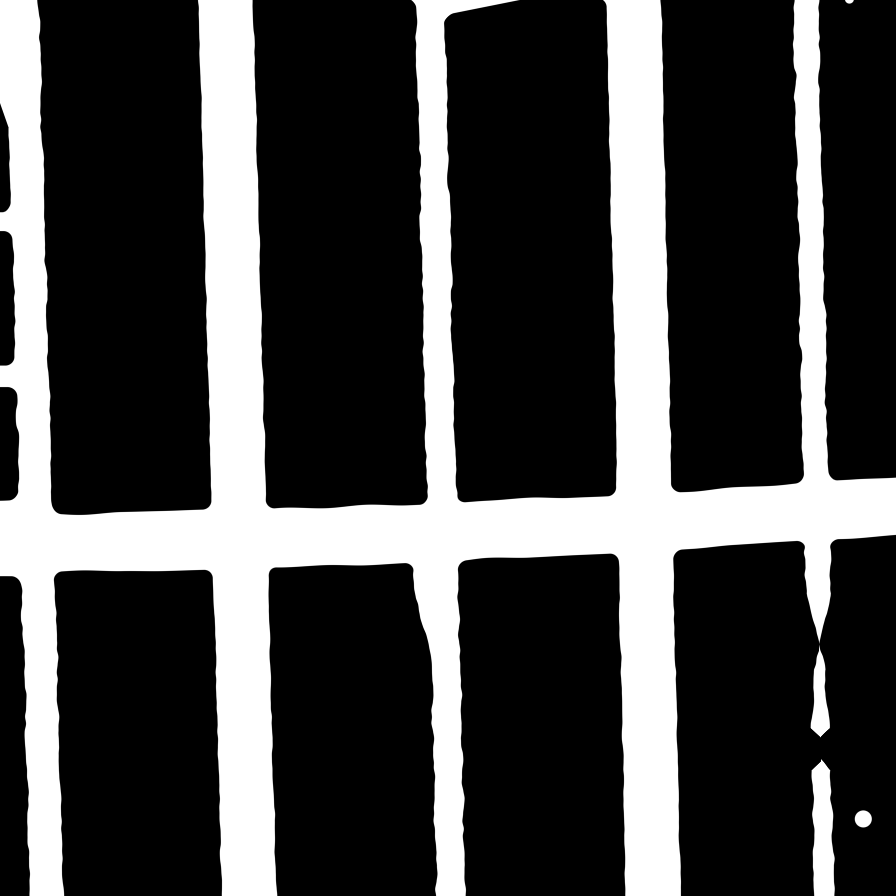
Reproduce this pattern procedurally as a Shadertoy shader.

```glsl
// Black upright slabs in two rows, parted by worn white joints of alternating width.

float hash(vec2 p) {
    vec3 q = fract(vec3(p.xyx) * 0.1031);
    q += dot(q, q.yzx + 33.33);
    return fract((q.x + q.y) * q.z);
}

// Signed value noise along one edge, chosen by its seed.
float edgeNoise(float t, float seed) {
    float cell = floor(t), f = smoothstep(0.0, 1.0, fract(t));
    return mix(hash(vec2(cell, seed)), hash(vec2(cell + 1.0, seed)), f) * 2.0 - 1.0;
}

// Distances are positive in the white joints, negative in the slabs.
float verticalJoint(vec2 p, int i) {
    float n = float(i);
    bool wide = i % 2 == 1;
    float center = 0.040 + 0.2265 * n - 0.035 * max(n - 3.0, 0.0)
                 + (0.028 - 0.002 * n) * (p.y - 0.56);
    float halfWidth = wide ? 0.0305 : 0.0185 - 0.0012 * n;
    float offset = p.x - center;
    float side = offset < 0.0 ? 0.0 : 1.0;

    // Chipped slab shoulder beside the middle joint
    if (i == 2 && side < 0.5 && p.y > 0.59)
        halfWidth += 0.016 * (1.0 - smoothstep(0.65, 0.745, p.y));

    // Pinched and bridged part of the last joint
    if (i == 4) {
        if (p.y > 0.719) halfWidth = mix(0.0065, 0.0108, smoothstep(0.78, 0.82, p.y));
        halfWidth = min(halfWidth, abs(p.y - 0.719) * 0.25 - 0.0005);
        halfWidth = min(halfWidth, abs(p.y - 0.836) - 0.013);
    }

    float seed = 2.0 * n + side + 7.0;
    float wear = edgeNoise(p.y * 45.0, seed) + 0.5 * edgeNoise(p.y * 120.0, seed + 20.0);
    return halfWidth + wear * (wide ? 0.0008 : 0.0016) - abs(offset);
}

float horizontalJoint(vec2 p) {
    bool leftStrip = p.x < 0.03;
    float center = 0.607 - 0.012 * p.x - 0.03 * p.x * p.x - (leftStrip ? 0.006 : 0.0);
    float offset = p.y - center;
    float wear = 0.0016 * edgeNoise(p.x * 22.0, offset < 0.0 ? 51.0 : 52.0);
    float d = (leftStrip ? 0.043 : 0.0325) + wear - abs(offset);

    // Short cross cuts in the left strip
    if (leftStrip) {
        d = max(d, 0.0105 - abs(p.y - 0.2474));
        d = max(d, 0.0120 - abs(p.y - 0.4200));
    }

    // Slab tops just meeting the upper border, one of them slanted
    if (p.x > 0.4 && p.x < 0.7) d = max(d, -0.002 - p.y);
    if (p.x > 0.49 && p.x < 0.7) d = max(d, 0.015 - 0.2 * (p.x - 0.505) - p.y);
    return d;
}

void mainImage(out vec4 fragColor, in vec2 fragCoord) {
    vec2 p = fragCoord / iResolution.xy;
    p.y = 1.0 - p.y; // measure downward from the top

    float across = -1.0;
    for (int i = 0; i < 5; i++) across = max(across, verticalJoint(p, i));

    // Tapered tip of the left strip
    if (p.x < 0.03) across = max(across, p.x - (p.y - 0.115) * 0.35);

    // Slabs with rounded corners
    float radius = 0.010;
    vec2 d = vec2(across, horizontalJoint(p));
    float white = min(max(d.x, d.y), -radius) + length(max(d + radius, 0.0));

    // Pinholes
    white = max(white, 0.0095 - length(p - vec2(0.9635, 0.914)));
    white = max(white, 0.0050 - length(p - vec2(0.948, -0.001)));

    float pixel = 0.7 / iResolution.y;
    fragColor = vec4(vec3(smoothstep(-pixel, pixel, white)), 1.0);
}
```
